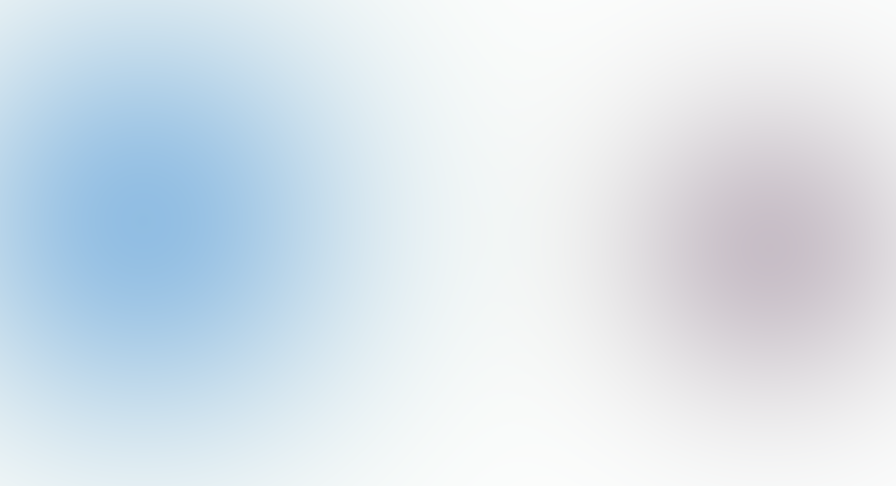
A Shadertoy shader for this background:

```glsl
// Soft blue and mauve glows on a near-white backdrop.

// Bell-shaped falloff: 1 at the centre, fading over the given radius.
float glow(vec2 p, vec2 centre, float radius) {
    vec2 d = (p - centre) / radius;
    return exp(-dot(d, d));
}

void mainImage(out vec4 fragColor, in vec2 fragCoord) {
    // Canvas height is one unit; centres scale with the canvas width.
    float aspect = iResolution.x / iResolution.y;
    vec2 p = fragCoord / iResolution.y;

    float blue = glow(p, vec2(0.160 * aspect, 0.545), 0.45);
    float mauve = glow(p, vec2(0.859 * aspect, 0.490), 0.33);

    // Each glow absorbs light; the blue channel fades more slowly outward.
    vec3 blueLoss = vec3(0.42, 0.25, 0.105) * pow(vec3(blue), vec3(1.0, 1.0, 0.65));
    vec3 mauveLoss = vec3(0.21, 0.25, 0.215) * pow(vec3(mauve), vec3(1.0, 1.06, 1.0));

    vec3 backdrop = vec3(0.99, 0.993, 0.993);
    fragColor = vec4(clamp(backdrop - blueLoss - mauveLoss, 0.0, 1.0), 1.0);
}
```
